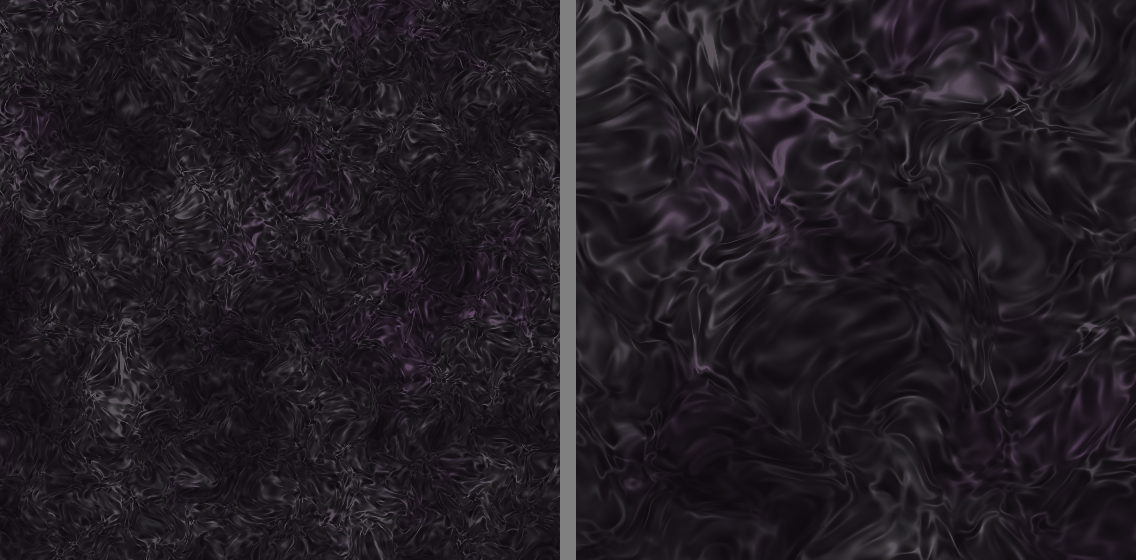
Left: the whole. Right: its middle third, enlarged.
Reproduce this texture procedurally as a Shadertoy shader.

```glsl
// Dark surface of fine, short curling fibres in charcoal with patches of muted purple.
#define MEDIAN_TONE 0.107
#define CONTRAST 0.41
#define PATCH_SCALE 5.0
#define PATCH_DEPTH 1.25
#define WARP_SCALE 11.0
#define WARP_STRENGTH 0.42
#define FIBRE_SCALE 50.0
#define FIBRE_WIDTH 0.13
#define GRAIN_DEPTH 1.2
#define CHARCOAL vec3(1.00, 0.93, 1.03)
#define PURPLE vec3(1.03, 0.74, 1.08)

// Sine-free hash giving a gradient in the square -1..1
vec2 hashGradient(vec2 cell) {
    vec3 h = fract(cell.xyx * vec3(0.1031, 0.1030, 0.0973));
    h += dot(h, h.yzx + 33.33);
    return 2.0 * fract((h.xx + h.yz) * h.zy) - 1.0;
}

// Signed gradient noise
float gradientNoise(vec2 p) {
    vec2 cell = floor(p), f = fract(p);
    vec2 u = f * f * f * (f * (f * 6.0 - 15.0) + 10.0);
    vec2 e = vec2(0.0, 1.0);
    float a = dot(hashGradient(cell), f);
    float b = dot(hashGradient(cell + e.yx), f - e.yx);
    float c = dot(hashGradient(cell + e.xy), f - e.xy);
    float d = dot(hashGradient(cell + e.yy), f - e.yy);
    return 1.25 * mix(mix(a, b, u.x), mix(c, d, u.x), u.y);
}

float fbm(vec2 p) {
    float sum = 0.0, amp = 1.0;
    for (int i = 0; i < 4; i++) {
        sum += amp * gradientNoise(p);
        p = mat2(1.6, 1.2, -1.2, 1.6) * p + 17.3;
        amp *= 0.6;
    }
    return sum;
}

// Repeated displacement that folds the plane into small strands and curls
vec2 swirl(vec2 p) {
    float scale = WARP_SCALE;
    for (int i = 0; i < 4; i++) {
        vec2 q = mat2(0.8, 0.6, -0.6, 0.8) * p * scale;
        p += WARP_STRENGTH / scale
           * vec2(gradientNoise(q + 31.7), gradientNoise(q + 74.2));
        scale *= 1.8;
    }
    return p;
}

// Thin bright line along the zero contour, widened where it would alias
float fibre(vec2 p) {
    float n = gradientNoise(p);
    float width = max(FIBRE_WIDTH, 0.55 * fwidth(n));
    return exp(-n * n / (width * width));
}

void mainImage(out vec4 fragColor, in vec2 fragCoord) {
    vec2 uv = fragCoord / iResolution.y;
    vec2 strand = swirl(uv);

    // Broad light and dark patches with ragged edges
    float patches = fbm(strand * PATCH_SCALE + 8.4);
    float mottle = gradientNoise(strand * 30.0 + 52.6);

    // Two sizes of fibres, cut short by noise and stronger in light patches
    float breaks = smoothstep(-0.25, 0.4, gradientNoise(uv * 48.0 + 91.0));
    float cuts = smoothstep(-0.3, 0.35, gradientNoise(uv * 67.0 + 23.0));
    float coarse = fibre(strand * FIBRE_SCALE) - 0.3;
    float fine = fibre(strand * FIBRE_SCALE * 1.6 + 43.0) - 0.3;
    float strength = clamp(0.95 + 0.9 * patches, 0.4, 1.6);
    float fibres = strength * (coarse * (0.2 + 2.2 * breaks) + fine * (0.3 + 1.7 * cuts));

    float grain = gradientNoise(strand * 115.0 + 12.0);
    float level = PATCH_DEPTH * patches + 0.8 * mottle + fibres + GRAIN_DEPTH * grain;
    float tone = MEDIAN_TONE * exp(CONTRAST * clamp(level, -1.5, 2.9));

    // Purple gathers in patches and lingers in the shadows
    float stain = 0.85 * smoothstep(-0.1, 0.6, fbm(strand * 4.2 + 63.5));
    float shadow = 0.65 * (1.0 - smoothstep(0.06, 0.15, tone));
    vec3 tint = mix(CHARCOAL, PURPLE, clamp(stain + shadow, 0.0, 1.0));

    fragColor = vec4(tone * tint, 1.0);
}
```
